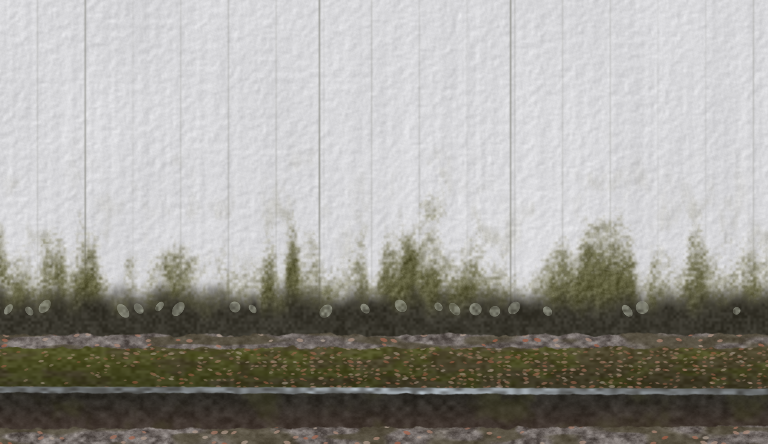
Give the GLSL for this texture, as a WebGL 2 fragment shader.

```glsl
#version 300 es
precision highp float;
// Weathered board-marked concrete wall with rising moss above a wet, littered kerb.

uniform vec2 u_resolution;
out vec4 fragColor;

// Heights of the horizontal layers, in canvas heights
const float FOOT_TOP = 0.315;
const float FOOT_BASE = 0.246;
const float LEDGE_TOP = 0.216;
const float RIM_TOP = 0.127;
const float RIM_BASE = 0.113;
const float KERB_BASE = 0.036;
const float MOSS_BASE = 0.385;
const float MOSS_FADE = 0.14;

// Board seams: regular spacing plus three strong joints
const float BOARD_WIDTH = 0.1075;
const float BOARD_OFFSET = 0.192;
const vec3 STRONG_SEAMS = vec3(0.192, 0.7195, 1.150);

// Moss plumes: centre x, extra height, half width
const int PLUMES = 7;
const vec3 PLUME[PLUMES] = vec3[PLUMES](
  vec3(0.04, 0.09, 0.05), vec3(0.18, 0.11, 0.06), vec3(0.40, 0.09, 0.07),
  vec3(0.67, 0.10, 0.08), vec3(0.96, 0.13, 0.12), vec3(1.345, 0.15, 0.09),
  vec3(1.62, 0.09, 0.10));

const vec3 PLASTER = vec3(0.845, 0.845, 0.855);
const vec3 SEAM_GREY = vec3(0.55, 0.55, 0.52);
const vec3 MOSS_PALE = vec3(0.56, 0.54, 0.42);
const vec3 MOSS_DEEP = vec3(0.34, 0.335, 0.20);
const vec3 FOOT_DARK = vec3(0.22, 0.21, 0.175);
const vec3 LICHEN = vec3(0.62, 0.63, 0.57);
const vec3 LITTER = vec3(0.43, 0.40, 0.385);
const vec3 LEDGE_GREEN = vec3(0.29, 0.295, 0.14);
const vec3 LEDGE_BROWN = vec3(0.28, 0.255, 0.17);
const vec3 LEAF_RUST = vec3(0.62, 0.36, 0.27);
const vec3 LEAF_PALE = vec3(0.68, 0.63, 0.58);
const vec3 RIM_WET = vec3(0.60, 0.63, 0.65);
const vec3 KERB_DARK = vec3(0.175, 0.165, 0.145);
const vec3 KERB_BROWN = vec3(0.25, 0.21, 0.185);

float hash(vec2 p) { return fract(sin(dot(p, vec2(12.9898, 78.233))) * 43758.5453); }

float noise(vec2 p) {
  vec2 i = floor(p), f = fract(p);
  f = f * f * (3.0 - 2.0 * f);
  return mix(mix(hash(i), hash(i + vec2(1, 0)), f.x),
             mix(hash(i + vec2(0, 1)), hash(i + vec2(1, 1)), f.x), f.y);
}

float fbm(vec2 p) {
  float sum = 0.0, amp = 0.533;
  for (int i = 0; i < 4; i++) { sum += amp * noise(p); p = p * 2.03 + 17.1; amp *= 0.5; }
  return sum;
}

// Soft-edged step from 0 below the edge to 1 above it
float above(float edge, float y) {
  float soft = 1.0 / u_resolution.y;
  return smoothstep(edge - soft, edge + soft, y);
}

// Scattered tilted flecks: x is coverage, y a random shade
vec2 flecks(vec2 p, vec2 cell, float density) {
  vec2 g = p / cell, id = floor(g);
  vec2 d = fract(g) - 0.35 - 0.3 * vec2(hash(id + 7.3), hash(id + 3.1));
  d.y += d.x * (hash(id + 5.7) - 0.5) * 1.2;
  float soft = 0.5 / (u_resolution.y * cell.y);
  float size = 0.2 + 0.15 * hash(id + 9.2);
  float cover = 1.0 - smoothstep(size - soft, size + soft, length(d));
  return vec2(cover * step(hash(id), density), hash(id + 2.4));
}

vec3 addLeaves(vec3 col, vec2 p, vec2 cell, float density, float strength) {
  vec2 leaf = flecks(p, cell, density);
  return mix(col, mix(LEAF_RUST, LEAF_PALE, leaf.y), leaf.x * strength);
}

vec3 wall(vec2 p) {
  float streak = noise(vec2(p.x * 38.0, p.y * 5.0));
  float patches = fbm(p * vec2(30.0, 17.0));
  float grain = noise(p * 150.0);
  // Plaster relief lit from the upper left, with vertical board grain
  float relief = fbm(p * 75.0) - fbm(p * 75.0 + vec2(-0.35, 0.35));
  float board = noise(vec2(p.x * 90.0, p.y * 1.5)) - 0.5;
  vec3 col = PLASTER + relief * 0.13 + board * 0.035 + (fbm(p * 4.0) - 0.5) * 0.04;
  float k = floor((p.x - BOARD_OFFSET) / BOARD_WIDTH + 0.5);
  float seamDist = abs(p.x - BOARD_OFFSET - k * BOARD_WIDTH);
  float seam = exp(-pow(seamDist / 0.0025, 2.0)) * (0.1 + 0.25 * hash(vec2(k, 4.0)));
  for (int i = 0; i < 3; i++)
    seam = max(seam, 0.75 * exp(-pow((p.x - STRONG_SEAMS[i]) / 0.0025, 2.0)));
  col = mix(col, SEAM_GREY, seam * (0.6 + 0.4 * streak));
  // Moss climbs in plumes and breaks up into streaks
  float top = MOSS_BASE;
  for (int i = 0; i < PLUMES; i++)
    top += PLUME[i].y * exp(-pow((p.x - PLUME[i].x) / PLUME[i].z, 2.0));
  float level = (top - p.y) / MOSS_FADE + (streak - 0.5) * 0.9 + (patches - 0.5) + (grain - 0.5) * 0.5;
  float moss = smoothstep(-0.2, 1.1, level);
  float wisp = smoothstep(0.5, 0.8, patches) * streak * (1.0 - smoothstep(top, top + 0.25, p.y));
  moss = max(moss, wisp * 0.45);
  vec3 mossCol = mix(MOSS_PALE, MOSS_DEEP, moss) + (grain - 0.5) * 0.1 + relief * 0.25;
  col = mix(col, mossCol, moss * 0.94);
  // Damp foot of the wall and its lichen spots
  float damp = 1.0 - smoothstep(FOOT_TOP - 0.03, FOOT_TOP + 0.05, p.y + (patches - 0.5) * 0.06);
  col = mix(col, FOOT_DARK + (grain - 0.5) * 0.09 + (patches - 0.5) * 0.08, damp);
  vec2 spot = flecks(p - vec2(0.0, 0.284), vec2(0.042), 0.4);
  float row = above(0.284, p.y) * (1.0 - above(0.326, p.y));
  return mix(col, LICHEN, spot.x * row * (0.3 + 0.5 * grain));
}

vec3 litter(vec2 p) {
  vec3 col = LITTER + (fbm(p * vec2(70.0, 110.0)) - 0.5) * 0.5;
  col = mix(col, LEDGE_BROWN, 0.6 * smoothstep(0.45, 0.7, noise(p * vec2(14.0, 60.0))));
  return addLeaves(col, p, vec2(0.023, 0.012), 0.22, 0.75);
}

vec3 ledge(vec2 p) {
  float mottled = fbm(p * vec2(18.0, 50.0));
  vec3 col = mix(LEDGE_GREEN, LEDGE_BROWN, smoothstep(0.3, 0.7, mottled + 0.15 * (p.x - 0.8)));
  col += (noise(p * vec2(90.0, 160.0)) - 0.5) * 0.11;
  col *= 0.82 + 0.25 * smoothstep(RIM_TOP, LEDGE_TOP, p.y);
  float density = 0.12 + 0.25 * smoothstep(0.2, 0.8, p.x);
  col = addLeaves(col, p, vec2(0.021, 0.0095), density, 0.55);
  return addLeaves(col, p + 3.7, vec2(0.015, 0.008), density, 0.4);
}

vec3 kerb(vec2 p) {
  float rough = fbm(p * vec2(60.0, 75.0));
  float drop = smoothstep(RIM_BASE, KERB_BASE, p.y);
  vec3 col = mix(KERB_DARK, KERB_BROWN, drop) + (rough - 0.5) * 0.16;
  return mix(col, LEDGE_GREEN, 0.3 * smoothstep(0.5, 0.75, fbm(p * 12.0)));
}

void main() {
  vec2 p = gl_FragCoord.xy / u_resolution.y;
  float ragged = (fbm(p * vec2(35.0, 20.0)) - 0.5) * 0.016;
  float slope = (p.x - 0.87) * 0.003;
  // Stack the layers from the ground up
  vec3 col = litter(p + 1.3);
  col = mix(col, kerb(p), above(KERB_BASE, p.y + ragged - slope));
  float shine = 0.55 + 0.4 * exp(-pow((p.x - 0.95) / 0.4, 2.0));
  vec3 rim = mix(KERB_DARK, RIM_WET, shine * (0.45 + 0.9 * noise(p * vec2(60.0, 130.0))));
  col = mix(col, rim, above(RIM_BASE, p.y + ragged * 0.4 + slope));
  col = mix(col, ledge(p), above(RIM_TOP, p.y + ragged * 0.2 + slope));
  col = mix(col, litter(p), above(LEDGE_TOP, p.y + ragged));
  col = mix(col, wall(p), above(FOOT_BASE, p.y + ragged));
  fragColor = vec4(clamp(col, 0.0, 1.0), 1.0);
}
```
